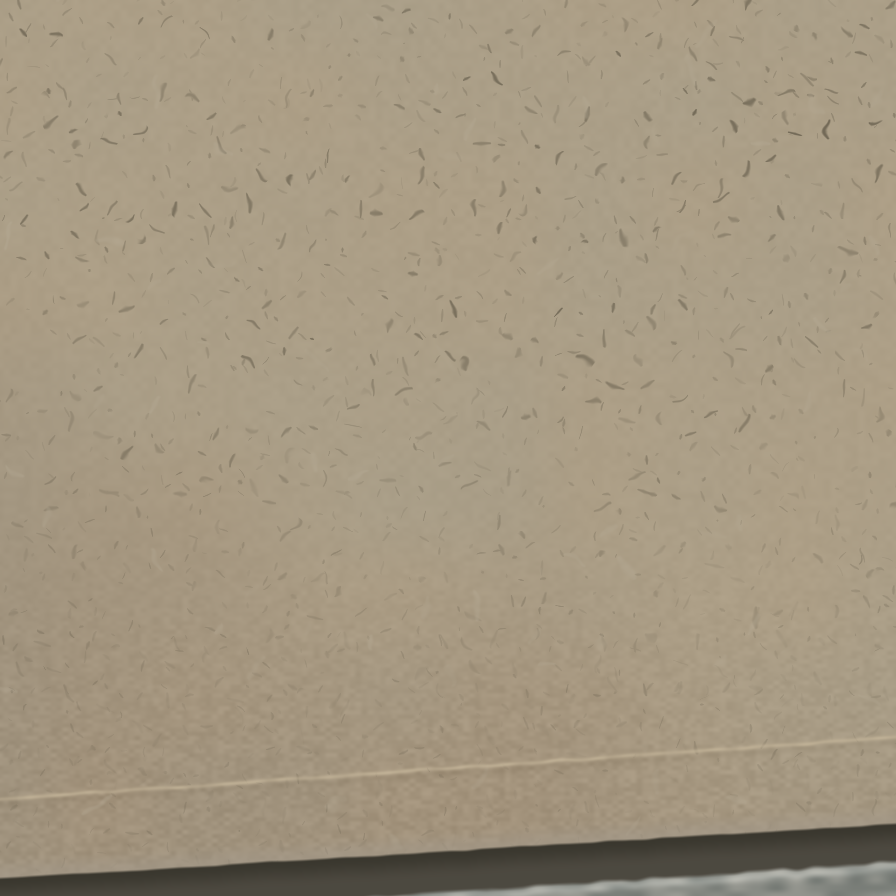
Reproduce this texture procedurally as a WebGL 1 fragment shader.

```glsl
precision highp float;
uniform vec2 u_resolution;

float hash(vec2 p) {
  return fract(sin(dot(p, vec2(127.1, 311.7))) * 43758.5453);
}

float noise(vec2 p) {
  vec2 i = floor(p), f = fract(p);
  f = f * f * (3.0 - 2.0 * f);
  return mix(mix(hash(i), hash(i + vec2(1.0, 0.0)), f.x),
             mix(hash(i + vec2(0.0, 1.0)), hash(i + 1.0), f.x), f.y);
}

// Short tapered fibres, at most one per cell, leaning around the vertical
float flakes(vec2 p, float size, float density, float seed) {
  vec2 q = p / size;
  vec2 cell = floor(q);
  float ink = 0.0;
  for (int j = -1; j <= 1; j++) {
    for (int i = -1; i <= 1; i++) {
      vec2 id = cell + vec2(float(i), float(j));
      vec2 key = id + seed;
      vec2 center = id + 0.1 + 0.8 * vec2(hash(key), hash(key + 17.3));
      float angle = 1.7 + (hash(key + 31.9) - 0.5) * 2.8;
      vec2 dir = vec2(cos(angle), sin(angle));
      float halfLength = mix(0.06, 0.27, hash(key + 47.1));
      float width = mix(0.07, 0.15, hash(key + 59.7));
      vec2 d = q - center;
      float along = clamp(dot(d, dir), -halfLength, halfLength);
      float taper = 1.0 - 0.45 * abs(along) / halfLength;
      float shape = 1.0 - smoothstep(0.1, 1.0, length(d - dir * along) / (width * taper));
      float present = step(hash(key + 73.3), density);
      float strength = mix(0.3, 1.0, hash(key + 89.9));
      ink = max(ink, shape * present * strength);
    }
  }
  return ink;
}

void main() {
  vec2 uv = gl_FragCoord.xy / u_resolution;

  // Softly lit paper, warmer and darker towards the lower left
  float shade = smoothstep(0.1, 0.75, uv.y + 0.3 * uv.x + 0.25 * (noise(uv * 5.0) - 0.5));
  vec3 color = mix(vec3(0.630, 0.572, 0.485), vec3(0.672, 0.622, 0.530), shade);
  color += vec3(0.012, 0.0, -0.008) * (noise(uv * 9.0 + 4.0) - 0.5);
  color += 0.018 * (noise(uv * 130.0) - 0.5);
  float grainFade = 1.0 - smoothstep(0.1, 0.5, uv.y);
  color += 0.05 * grainFade * (noise(uv * vec2(150.0, 210.0) + 40.0) - 0.5);

  // Fibres, bent by a small warp and fading towards the bottom
  vec2 bend = vec2(noise(uv * 75.0), noise(uv * 75.0 + 50.0)) - 0.5;
  vec2 p = uv + 0.009 * bend;
  float cluster = mix(0.6, 1.1, noise(uv * 11.0 + 8.0));
  float coarse = flakes(p, 0.034, 0.62, 3.0) * mix(0.12, 0.72, smoothstep(0.12, 0.8, uv.y));
  float fine = flakes(p + 0.31, 0.022, 0.55, 120.0) * mix(0.24, 0.34, smoothstep(0.1, 0.5, uv.y));
  color = mix(color, vec3(0.36, 0.33, 0.265), max(coarse, fine) * cluster);
  float pale = flakes(p + 0.57, 0.06, 0.25, 210.0);
  color = mix(color, vec3(0.72, 0.68, 0.60), 0.3 * pale);

  // Raised crease with a faint shadow under it
  float crease = uv.y - 0.108 - 0.069 * uv.x + 0.002 * (noise(uv * 40.0) - 0.5);
  float glint = exp(-pow(crease / 0.0024, 2.0)) * mix(0.5, 1.0, noise(vec2(uv.x * 60.0, 2.0)));
  color -= 0.025 * exp(-pow((crease + 0.006) / 0.004, 2.0));
  color = mix(color, vec3(0.78, 0.72, 0.61), 0.75 * glint);

  // Greyer lower rim of the sheet
  float edge = uv.y - 0.0195 - 0.061 * uv.x + 0.0015 * (noise(vec2(uv.x * 50.0, 7.0)) - 0.5);
  color = mix(color, vec3(0.64, 0.60, 0.54), 0.6 * (1.0 - smoothstep(0.0, 0.025, edge)));

  // Dark gap and the mottled grey strip below it
  vec3 below = mix(vec3(0.30, 0.285, 0.25), vec3(0.225, 0.215, 0.18), smoothstep(-0.03, 0.0, edge));
  float strip = 0.067 * (uv.x - 0.42) - uv.y + 0.004 * (noise(uv * 55.0) - 0.5);
  float mottle = noise(uv * vec2(45.0, 110.0));
  vec3 stripColor = mix(vec3(0.44, 0.46, 0.44), vec3(0.63, 0.63, 0.60), mottle);
  stripColor += 0.1 * exp(-pow((strip - 0.007) / 0.005, 2.0));
  below = mix(below, stripColor, smoothstep(-0.002, 0.004, strip));
  color = mix(below, color, smoothstep(-0.002, 0.002, edge));

  gl_FragColor = vec4(color, 1.0);
}
```
